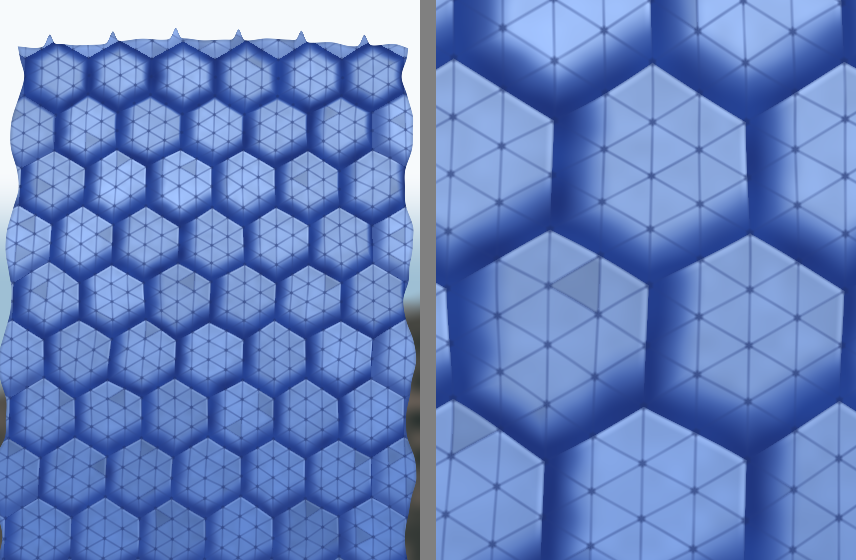
Left: the whole. Right: its middle third, enlarged.
This pattern is drawn by a Shadertoy shader. Its source:

```glsl
// A backlit sheet of folded blue paper: staggered hexagonal cells with soft dark pleats
// on their left and lower sides and a triangular crease grid. A gently spreading
// hexagonal lattice gives the cells; hashes vary each pleat and facet.

float hash(vec2 p) {
    return fract(sin(dot(p, vec2(127.1, 311.7))) * 43758.5453);
}

float noise(vec2 p) {
    vec2 i = floor(p), f = fract(p);
    f = f * f * (3.0 - 2.0 * f);
    return mix(mix(hash(i), hash(i + vec2(1, 0)), f.x),
               mix(hash(i + vec2(0, 1)), hash(i + vec2(1, 1)), f.x), f.y);
}

// Pale sky fading down to blurred foliage
vec3 backdrop(vec2 p) {
    vec3 sky = mix(vec3(0.97, 0.98, 0.99), vec3(0.62, 0.75, 0.83), smoothstep(0.4, 0.68, p.y));
    float n = noise(p * 22.0);
    vec3 foliage = mix(vec3(0.17, 0.20, 0.19), vec3(0.42, 0.38, 0.35), n);
    return mix(sky, foliage, smoothstep(0.71, 0.78, p.y - 0.2 * (1.0 - p.x) + 0.03 * n));
}

// Offset from the nearest centre of a pointy-topped hexagon lattice of unit pitch
vec2 hexOffset(vec2 h) {
    vec2 s = vec2(1.0, 1.732);
    vec2 a = mod(h + 0.5 * s, s) - 0.5 * s;
    vec2 b = mod(h, s) - 0.5 * s;
    return dot(a, a) < dot(b, b) ? a : b;
}

vec3 paper(vec2 h, vec2 p, float px) {
    vec2 g = hexOffset(h);
    vec2 cell = round((h - g) * vec2(2.0, 1.0 / 0.866)); // half columns, rows
    float col = 0.5 * cell.x, row = cell.y;

    // Distances along the three edge normals
    vec3 axis = vec3(g.x, dot(g, vec2(0.5, 0.866)), dot(g, vec2(-0.5, 0.866)));
    vec3 near = 0.5 - axis; // right, lower right, lower left
    vec3 far = 0.5 + axis;  // left, upper left, upper right

    // Translucent face, dimmer towards the foot of the sheet
    float dim = smoothstep(0.45, 1.3, p.y);
    vec3 face = mix(vec3(0.60, 0.725, 0.95), vec3(0.37, 0.51, 0.79), dim);
    face *= 0.95 + 0.1 * hash(cell) - 0.22 * dot(g, g);
    face *= 0.97 + 0.06 * noise(h * 9.0);
    vec3 tri = floor(axis * 4.0);
    float facet = hash(tri.xy + 7.3 * tri.z + cell * 3.1);
    face *= 1.0 - 0.04 * facet - 0.1 * step(0.95, facet);

    // Pleats: always left and below, also above and right near the top and right
    vec3 width = 0.24 + 0.08 * vec3(hash(cell + 1.7), hash(cell + 5.2), hash(cell + 8.9));
    float fold = min(far.x / width.x, min(near.y / width.y, near.z / width.z));
    float crown = 1.0 - smoothstep(0.0, 1.6, row);
    float side = max(crown, smoothstep(3.5, 5.0, col) * (1.0 - smoothstep(2.0, 6.0, row)));
    float extra = min(min(far.y, far.z) / (0.19 * crown + 0.001),
                      near.x / (0.16 * side + 0.001));
    fold = min(fold, extra) + 0.16 * (noise(h * 6.0) - 0.5);

    float strength = 1.0 - 0.25 * smoothstep(5.0, 9.0, row);
    strength *= col < -0.3 || col > 5.3 ? 0.55 : 1.0;
    strength *= row < -0.5 ? 0.15 : 1.0;
    float outer = 1.0 - smoothstep(0.45, 1.05, fold);
    float core = 1.0 - smoothstep(0.1, 0.75, fold);
    vec3 shade = mix(vec3(0.12, 0.20, 0.48), vec3(0.15, 0.27, 0.60), noise(h * 4.0 + 3.0));
    vec3 c = mix(face, vec3(0.31, 0.44, 0.74), outer * strength);
    c = mix(c, shade, core * strength);

    // Bright folded rim, softened where it meets the neighbouring pleat
    float rim = min(near.x, min(far.y, far.z));
    c += 0.07 * smoothstep(0.0, 0.015, rim) * (1.0 - smoothstep(0.015, 0.045, rim))
         * (1.0 - outer);
    c = mix(c, shade, 0.5 * strength * (1.0 - smoothstep(0.0, px, rim)));

    // Triangular creases with darker knots at the crossings
    vec3 crease = abs(fract(axis * 4.0 + 0.5) - 0.5) * 0.25;
    vec3 line = 1.0 - smoothstep(vec3(0.0), vec3(0.008 + px), crease);
    float lines = max(line.x, max(line.y, line.z)) * (0.65 + 0.35 * noise(h * 7.0));
    float knot = 1.0 - smoothstep(0.008, 0.022 + px, max(crease.x, max(crease.y, crease.z)));
    c = mix(c, vec3(0.17, 0.25, 0.51), 0.42 * lines * (1.0 - 0.6 * core));
    return mix(c, vec3(0.12, 0.19, 0.42), 0.5 * knot);
}

void mainImage(out vec4 fragColor, in vec2 fragCoord) {
    // Canvas-width units, y running down from the top
    vec2 p = vec2(fragCoord.x, iResolution.y - fragCoord.y) / iResolution.x;

    // Rows grow taller and columns wider towards the foot
    float r = (sqrt(0.01695 + 0.00348 * (p.y - 0.182)) - 0.1302) / 0.00174;
    float pitch = 0.1507 + 0.00113 * r;
    float q = 5.0 - (0.887 - p.x) / pitch;
    float px = 1.0 / (iResolution.x * pitch);

    // Hand-folded wobble
    vec2 h = vec2(q, r * 0.866);
    h += 0.07 * (vec2(noise(h * 1.3), noise(h * 1.3 + 19.0)) - 0.5);

    // Scalloped sides and a ragged top with small upright tips
    float wave = 0.08 * cos(3.1416 * r);
    float rag = 0.07 * (noise(vec2(r * 3.0, q * 0.5)) - 0.5);
    float tip = 0.2 * pow(abs(cos(3.1416 * (q + 0.13))), 60.0);
    float top = -0.55 - 0.12 * sin(3.1416 * clamp((q + 0.6) / 6.2, 0.0, 1.0)) - tip
                + 0.1 * (noise(vec2(q * 3.0, 4.0)) - 0.5);
    float inside = min(min(q + 0.61 - wave, 5.57 - wave - q) + rag, (r - top) * 0.866);

    vec3 sheet = paper(h, p, px);
    sheet *= 0.88 + 0.12 * smoothstep(0.0, 0.06, inside);
    vec3 color = mix(backdrop(p), sheet, smoothstep(-0.5 * px, 0.5 * px, inside));
    fragColor = vec4(clamp(color, 0.0, 1.0), 1.0);
}
```
